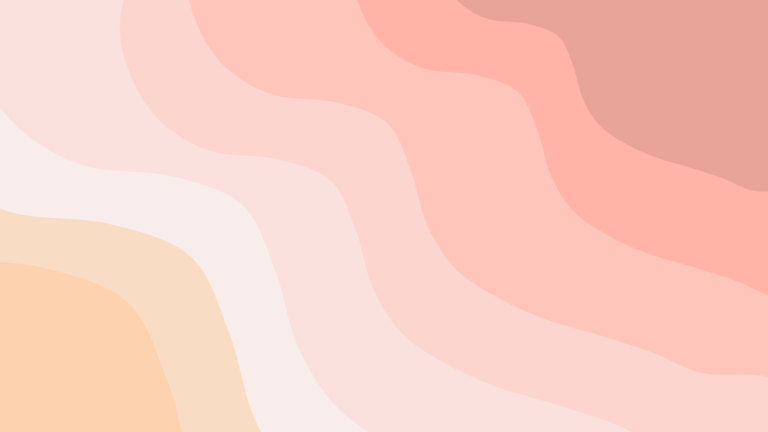
This background is drawn by a Shadertoy shader. Its source:

```glsl
// Layered pastel bands sweeping diagonally across the canvas, sand to rose.
// Every band edge is the same wavy profile along the diagonal, moved and
// uniformly scaled; bands are painted in turn from lower left to upper right.

#define BAND_COUNT 7
#define KNOT_COUNT 16
#define KNOTS_PER_UNIT 3.0
#define PROFILE_START -2.0
#define EDGE_SOFTNESS 0.75

// Height of the shared wave at even steps; its crest lies at zero.
const float waveKnots[KNOT_COUNT] = float[](
    0.30, -0.225, -0.44, -0.495, -0.40, -0.14, 0.0, -0.11,
    -0.29, -0.364, -0.305, -0.18, 0.0, 0.17, 0.31, 0.60);

// Crest position (along, across the diagonal) and scale of each edge.
const vec3 bandEdges[BAND_COUNT] = vec3[](
    vec3(0.995, -0.405, 0.833),
    vec3(1.037, -0.153, 0.787),
    vec3(1.035, 0.086, 0.683),
    vec3(1.185, 0.347, 0.516),
    vec3(1.181, 0.611, 0.491),
    vec3(1.412, 0.986, 0.405),
    vec3(1.377, 1.208, 0.303));

const vec3 apricot = vec3(0.988, 0.824, 0.686);

const vec3 bandColors[BAND_COUNT] = vec3[](
    vec3(0.973, 0.863, 0.769),   // sand
    vec3(0.973, 0.929, 0.922),   // shell
    vec3(0.980, 0.882, 0.867),   // blush
    vec3(0.988, 0.835, 0.808),   // petal
    vec3(0.996, 0.773, 0.733),   // pink
    vec3(1.000, 0.706, 0.655),   // coral
    vec3(0.910, 0.647, 0.592));  // clay

float knot(int i) {
    return waveKnots[clamp(i, 0, KNOT_COUNT - 1)];
}

// Smooth cubic curve through the wave knots.
float waveProfile(float u) {
    float s = clamp((u - PROFILE_START) * KNOTS_PER_UNIT, 0.0, float(KNOT_COUNT - 1));
    int i = int(floor(s));
    float t = s - float(i);
    float before = knot(i - 1), start = knot(i);
    float end = knot(i + 1), after = knot(i + 2);
    float slopeIn = 0.5 * (end - before);
    float slopeOut = 0.5 * (after - start);
    float ease = t * t * (3.0 - 2.0 * t);
    return mix(start, end, ease)
         + t * (1.0 - t) * ((1.0 - t) * slopeIn - t * slopeOut);
}

void mainImage(out vec4 fragColor, in vec2 fragCoord) {
    // Diagonal axes measured from the upper left corner, in canvas heights.
    vec2 p = fragCoord / iResolution.y;
    float depth = 1.0 - p.y;
    float along = p.x + depth;
    float across = p.x - depth;

    // Paint each band over the area beyond its edge.
    vec3 color = apricot;
    for (int i = 0; i < BAND_COUNT; i++) {
        vec3 edge = bandEdges[i];
        float wave = edge.y + edge.z * waveProfile((along - edge.x) / edge.z);
        float dist = across - wave;
        float blur = EDGE_SOFTNESS * fwidth(dist) + 1e-5;
        color = mix(color, bandColors[i], smoothstep(-blur, blur, dist));
    }
    fragColor = vec4(color, 1.0);
}
```
